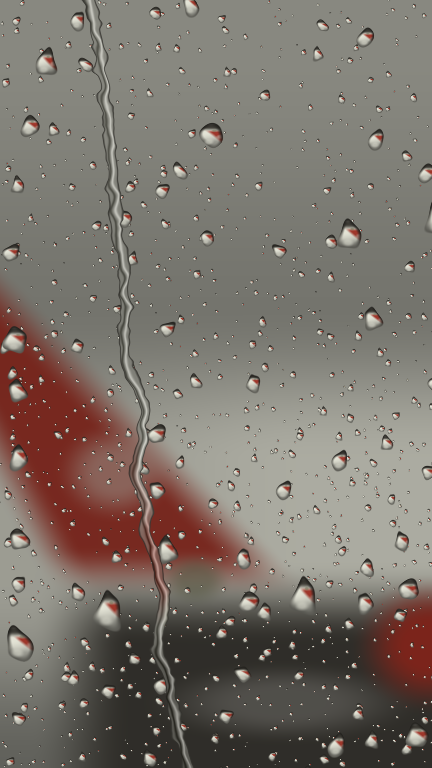
This texture is drawn by a WebGL 1 fragment shader. Its source:

```glsl
precision highp float;

uniform vec2 u_resolution;

const vec3 RED = vec3(0.46, 0.135, 0.10);
const vec3 ASPHALT = vec3(0.185, 0.178, 0.16);
const vec3 WARM_GRAY = vec3(1.0, 1.0, 0.94);
const vec3 RIM = vec3(0.13, 0.125, 0.11);

vec3 hash3(vec2 p) {
  vec3 v = fract(p.xyx * vec3(0.1031, 0.1030, 0.0973));
  v += dot(v, v.yxz + 33.33);
  return fract((v.xxy + v.yzz) * v.zyx);
}

float noise(vec2 p) {
  vec2 i = floor(p);
  vec2 f = fract(p);
  f = f * f * (3.0 - 2.0 * f);
  vec2 e = vec2(0.0, 1.0);
  return mix(mix(hash3(i).x, hash3(i + e.yx).x, f.x),
             mix(hash3(i + e.xy).x, hash3(i + e.yy).x, f.x), f.y);
}

float blob(vec2 p, vec2 center, vec2 size) {
  return 1.0 - smoothstep(0.35, 1.25, length((p - center) / size));
}

// Out-of-focus scene behind the glass
vec3 scene(vec2 p) {
  float sky = mix(0.455, 0.535, smoothstep(0.58, 0.95, p.y));
  float glow = 1.0 - smoothstep(0.40, 0.60, p.y);
  sky = mix(sky, mix(0.61, 0.67, smoothstep(0.1, 0.4, p.x)), glow);
  sky = mix(0.38, sky, smoothstep(0.0, 0.24, p.y));
  vec3 color = sky * WARM_GRAY;

  float ground = (1.0 - smoothstep(0.16, 0.27, p.y)) * smoothstep(0.04, 0.17, p.x);
  vec3 groundColor = ASPHALT + 0.13 * blob(p, vec2(0.37, 0.085), vec2(0.15, 0.045));
  color = mix(color, groundColor, ground);

  float upper = 1.0 - smoothstep(-0.05, 0.045, p.y - 0.615 + 1.04 * p.x);
  float lower = smoothstep(-0.07, 0.07, p.y - 0.414 + 1.85 * p.x);
  float band = upper * lower * smoothstep(0.22, 0.29, p.y);
  band *= 1.0 - 0.5 * blob(p, vec2(0.15, 0.385), vec2(0.065, 0.055));
  color = mix(color, RED, band * 0.95);
  color = mix(color, RED * 1.05, blob(p, vec2(0.56, 0.16), vec2(0.085, 0.075)));
  return mix(color, vec3(0.34, 0.35, 0.27), 0.6 * blob(p, vec2(0.255, 0.245), vec2(0.04, 0.03)));
}

// Lens shading: inverted scene, dark rim and a low glint
vec3 lensColor(vec2 q, float r, float tone) {
  vec3 color = scene(vec2(0.27 + 0.06 * tone, 0.36) - q * vec2(0.17, 0.27));
  color *= 1.08 + 0.25 * smoothstep(0.1, -0.7, -abs(q.y + 0.5));
  float rim = smoothstep(0.58, 1.0, r) * mix(0.5, 0.95, smoothstep(-0.7, 0.4, q.y + 0.3 * q.x));
  color = mix(color, RIM, rim);
  float glint = blob(q, vec2(-0.15, -0.5), vec2(0.45, 0.28));
  return mix(color, vec3(0.82, 0.82, 0.77), 0.6 * glint);
}

// One layer of scattered drops with radii in sizes.x .. sizes.y
vec3 addDrops(vec3 color, vec2 p, float cell, vec2 sizes, float density, float seed, float pixel) {
  vec2 home = floor(p / cell);
  for (int j = -1; j <= 1; j++) {
    for (int i = -1; i <= 1; i++) {
      vec2 id = home + vec2(float(i), float(j));
      vec3 place = hash3(id + seed);
      vec3 form = hash3(id + seed + 57.0);
      vec2 center = (id + 0.08 + 0.84 * place.xy) * cell;
      if (place.z > density * mix(1.4, 0.65, center.y)) continue;
      float radius = mix(sizes.x, sizes.y, form.x * form.x);
      vec2 q = (p - center) / (radius * vec2(1.0, mix(1.0, 1.6, form.y * form.y)));
      q.x += (form.z - 0.5) * 0.5 * q.y;
      q.x *= 1.0 + (form.y - 0.3) * 0.55 * q.y;
      float r = length(q + 0.14 * sin(q.yx * 3.0 + form.zx * 6.28));
      float cover = 1.0 - smoothstep(-0.7 * pixel, 0.7 * pixel, (r - 1.0) * radius);
      if (cover > 0.0) color = mix(color, lensColor(q, r, form.z), cover);
    }
  }
  return color;
}

// Ragged rivulet running down the glass
vec3 addTrail(vec3 color, vec2 p, float pixel) {
  float axis = 0.237 - 0.125 * p.y + 0.022 * (noise(vec2(p.y * 13.0, 4.0)) - 0.5);
  axis += 0.007 * (noise(vec2(p.y * 45.0, 9.0)) - 0.5);
  float x = p.x - axis;
  float side = x < 0.0 ? 21.0 : 35.0;
  float ragged = noise(vec2(p.y * 65.0, side)) * noise(vec2(p.y * 130.0, side + 5.0));
  float halfWidth = 0.0055 + 0.0075 * ragged;
  float s = x / halfWidth;
  float cover = 1.0 - smoothstep(-0.7 * pixel, 0.7 * pixel, abs(x) - halfWidth);
  float sway = noise(vec2(p.y * 55.0, 70.0)) - 0.5;
  float bright = exp(-18.0 * pow(abs(s - 0.3 - sway), 2.0));
  float shadow = exp(-22.0 * pow(abs(s + 0.35 - sway), 2.0));
  vec3 water = mix(scene(p + vec2(0.04 * s, 0.04)), 0.52 * WARM_GRAY, 0.5);
  water += 0.24 * bright - 0.20 * shadow;
  water = mix(water, RIM, 0.7 * smoothstep(0.62, 0.95, abs(s)));
  return mix(color, water, cover);
}

void main() {
  vec2 p = gl_FragCoord.xy / u_resolution.y;
  float pixel = 1.0 / u_resolution.y;
  vec3 color = scene(p);
  color = addDrops(color, p, 0.015, vec2(0.0009, 0.0021), 0.34, 11.0, pixel);
  color = addDrops(color, p, 0.025, vec2(0.0022, 0.0045), 0.42, 133.0, pixel);
  color = addDrops(color, p, 0.045, vec2(0.0045, 0.0085), 0.34, 271.0, pixel);
  color = addDrops(color, p, 0.085, vec2(0.0085, 0.0165), 0.55, 419.0, pixel);
  color = addTrail(color, p, pixel);
  gl_FragColor = vec4(color, 1.0);
}
```
